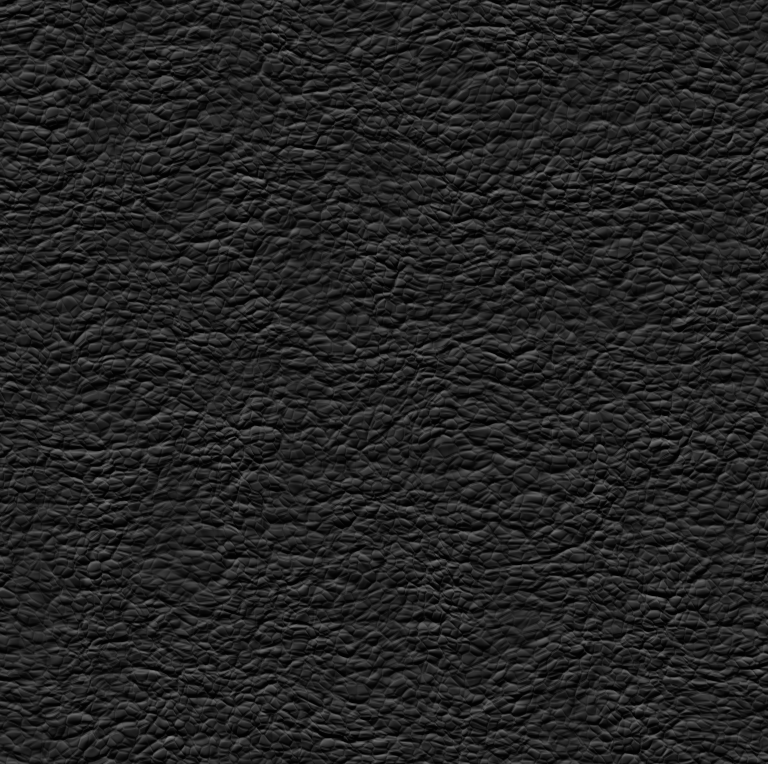
Give the GLSL for this texture, as a Shadertoy shader.

```glsl
// Black pebbled leather, lit from above. Three octaves of flattened cells form
// the pillowy grains and their creases, gradient noise warps and roughens them,
// and the height difference along the light direction gives the grey tone.

vec2 hash22(vec2 p) {
    vec3 h = fract(p.xyx * vec3(0.1031, 0.1030, 0.0973));
    h += dot(h, h.yzx + 33.33);
    return fract((h.xx + h.yz) * h.zy);
}

vec2 latticeGradient(vec2 cell) {
    float angle = 6.2832 * hash22(cell + 71.0).x;
    return vec2(cos(angle), sin(angle));
}

float gradientNoise(vec2 p) {
    vec2 i = floor(p), f = p - i;
    vec2 u = f * f * f * (f * (f * 6.0 - 15.0) + 10.0);
    vec2 x = vec2(1.0, 0.0), y = vec2(0.0, 1.0);
    float bottom = mix(dot(latticeGradient(i), f),
                       dot(latticeGradient(i + x), f - x), u.x);
    float top = mix(dot(latticeGradient(i + y), f - y),
                    dot(latticeGradient(i + 1.0), f - 1.0), u.x);
    return mix(bottom, top, u.y);
}

// Gap between the two nearest cell centres: zero in the creases
float creaseDistance(vec2 p) {
    vec2 cell = floor(p);
    float nearest = 9.0, second = 9.0;
    for (int y = -1; y <= 1; y++) {
        for (int x = -1; x <= 1; x++) {
            vec2 id = cell + vec2(x, y);
            float d = length(id + 0.06 + 0.88 * hash22(id + 19.0) - p);
            second = min(second, max(nearest, d));
            nearest = min(nearest, d);
        }
    }
    return second - nearest;
}

float leatherHeight(vec2 p) {
    // Bend the grain rows, then make the creases wander
    p += 0.025 * vec2(gradientNoise(p * 6.0), gradientNoise(p * 6.0 + 37.0));
    p += 0.005 * vec2(gradientNoise(p * 38.0 + 11.0), gradientNoise(p * 38.0 + 53.0));

    float height = 2.0 * gradientNoise(p * vec2(62.0, 80.0));
    float depth = 2.8 * (1.0 + 0.7 * gradientNoise(p * 11.0 + 91.0));
    vec2 grains = vec2(17.0, 26.0);
    for (int octave = 0; octave < 3; octave++) {
        float e = creaseDistance(p * grains + 17.3 * float(octave));
        height += depth * (1.0 - exp(-5.0 * sqrt(e * e + 0.003)));
        depth *= 0.65;
        grains *= 2.0;
    }
    return height;
}

void mainImage(out vec4 fragColor, in vec2 fragCoord) {
    vec2 p = fragCoord / iResolution.y;

    // Slopes that face the light brighten, the far sides fall into shadow
    vec2 lightStep = 0.0015 * vec2(-0.2, 1.0);
    float slope = leatherHeight(p - lightStep) - leatherHeight(p + lightStep);

    // Soft floor for the shadows, soft ceiling for the highlights
    float tone = 0.125 + 0.13 * slope;
    tone = 0.5 * (tone + sqrt(tone * tone + 0.003));
    tone -= 0.35 * max(tone - 0.33, 0.0);

    fragColor = vec4(vec3(tone), 1.0);
}
```
